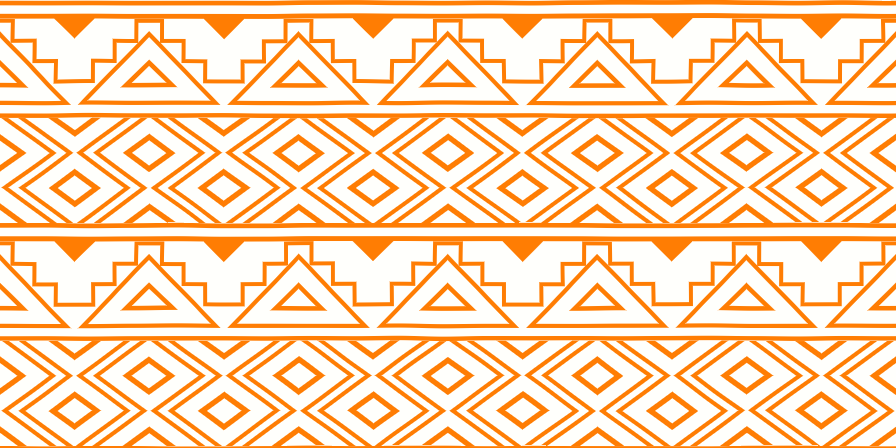
Write a WebGL 1 fragment shader that draws this pattern.

```glsl
precision highp float;
// Orange geometric bands: stepped triangles alternating with zigzags and diamonds.

uniform vec2 u_resolution;

const float REPEATS_ACROSS = 6.0;
const vec2 TILE = vec2(128.0, 191.0);   // one repeat, in design units
const float HALF_TILE = 64.0;
const vec3 PAPER = vec3(1.0, 1.0, 0.99);
const vec3 ORANGE = vec3(1.0, 0.49, 0.01);

float hash(vec2 p) {
    vec3 q = fract(vec3(p.xyx) * 0.1031);
    q += dot(q, q.yzx + 33.33);
    return fract((q.x + q.y) * q.z);
}

float valueNoise(vec2 p) {
    vec2 cell = floor(p);
    vec2 f = fract(p);
    f = f * f * (3.0 - 2.0 * f);
    float low = mix(hash(cell), hash(cell + vec2(1.0, 0.0)), f.x);
    float high = mix(hash(cell + vec2(0.0, 1.0)), hash(cell + vec2(1.0)), f.x);
    return mix(low, high, f.y);
}

// Slight hand-cut unevenness that differs from repeat to repeat.
vec2 wobble(vec2 p, float amount) {
    vec2 q = p / 38.0;
    return amount * (vec2(valueNoise(q), valueNoise(q + 57.0)) - 0.5);
}

float box(vec2 p, vec2 center, vec2 halfSize) {
    vec2 d = abs(p - center) - halfSize;
    return max(d.x, d.y);
}

float rule(float y, float center, float halfWidth) {
    return abs(y - center) - halfWidth;
}

// Keeps only a rim of the given width inside a shape.
float rim(float d, float width) {
    return max(d, -d - width);
}

// p.x is the distance from the axis, p.y the distance from the apex.
float triangle(vec2 p, float halfBase, float height) {
    float side = (p.x * height - p.y * halfBase) / length(vec2(halfBase, height));
    return max(side, p.y - height);
}

float diamond(vec2 p, vec2 size) {
    return (p.x * size.y + p.y * size.x - size.x * size.y) / length(size);
}

float staircase(vec2 p, vec2 start, vec2 stride, float halfWidth) {
    float d = 1e3;
    for (int i = 0; i < 4; i++) {
        vec2 corner = start + stride * float(i);
        vec2 tread = corner - vec2(0.5 * stride.x, 0.0);
        vec2 riser = corner + vec2(0.0, 0.5 * stride.y);
        d = min(d, box(p, tread, vec2(0.5 * stride.x, 0.0) + halfWidth));
        d = min(d, box(p, riser, vec2(0.0, 0.5 * stride.y) + halfWidth));
    }
    return d;
}

// Outlined triangles under steps, with solid points hanging between them.
float steppedBand(vec2 p) {
    float d = staircase(p, vec2(11.0, 17.6), vec2(18.5, 17.4), 1.7);
    d = min(d, rim(triangle(p - vec2(0.0, 26.5), 61.0, 63.5), 3.6));
    d = min(d, rim(triangle(p - vec2(0.0, 51.0), 24.5, 24.0), 3.9));
    vec2 hanging = vec2(HALF_TILE - p.x, 33.3 - p.y);
    return min(d, triangle(hanging, 19.5, 19.5));
}

// Paired zigzags with outlined diamonds in their hollows.
float diamondBand(vec2 p, float top, float bottom) {
    const float HALF_WAVE = 30.0;
    float slope = 41.0 / HALF_WAVE;
    float wave = abs(mod(p.y - top, 2.0 * HALF_WAVE) - HALF_WAVE);
    float outer = abs(p.x - 59.7 + wave * slope);
    float inner = abs(p.x - 45.3 + wave * slope);
    float d = min(outer, inner) / length(vec2(1.0, slope)) - 1.75;

    vec2 size = vec2(22.6, 16.5);
    vec2 opposite = vec2(HALF_TILE - p.x, HALF_WAVE - wave);
    float gems = min(diamond(vec2(p.x, wave), size), diamond(opposite, size));
    d = min(d, rim(gems, 4.6));
    return max(d, max(top - p.y, p.y - bottom));
}

void main() {
    // Design units, measured down from the top edge.
    float unitsPerPixel = REPEATS_ACROSS * TILE.x / u_resolution.x;
    vec2 p = vec2(gl_FragCoord.x, u_resolution.y - gl_FragCoord.y) * unitsPerPixel;
    p += wobble(p, 0.9);

    // Fold into one mirrored repeat.
    vec2 q = vec2(abs(mod(p.x + HALF_TILE, TILE.x) - HALF_TILE), mod(p.y, TILE.y));

    float d = min(steppedBand(q), diamondBand(q, 101.0, TILE.y + 1.0));
    d = min(d, rule(q.y, 2.3, 2.0));
    d = min(d, rule(q.y, 13.7, 2.1));
    d = min(d, rule(q.y, 99.0, 1.9));

    float ink = clamp(0.5 - d / unitsPerPixel, 0.0, 1.0);
    gl_FragColor = vec4(mix(PAPER, ORANGE, ink), 1.0);
}
```
